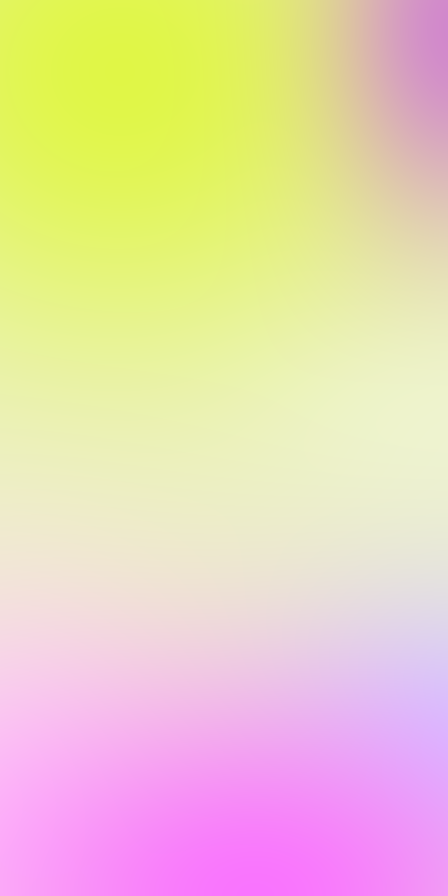
Write a Shadertoy shader that draws this background.

```glsl
// Soft mesh gradient: a cream field with lime light above and pink light below,
// tinted by mauve, pearl, lavender and blush near the sides.
// Each light is an elliptical Gaussian glow blended over the ones before it.

#define CREAM    vec3(0.930, 0.945, 0.815)
#define LIME     vec3(0.878, 0.965, 0.275)
#define MAUVE    vec3(0.820, 0.530, 0.800)
#define PEARL    vec3(0.942, 0.968, 0.835)
#define BLUSH    vec3(0.995, 0.845, 0.960)
#define LAVENDER vec3(0.800, 0.840, 1.000)
#define PINK     vec3(0.978, 0.455, 0.995)

// Gaussian falloff: 1 at the center, 1/e on the ellipse given by radius
float glow(vec2 uv, vec2 center, vec2 radius) {
    vec2 offset = (uv - center) / radius;
    return exp(-dot(offset, offset));
}

void mainImage(out vec4 fragColor, in vec2 fragCoord) {
    vec2 uv = fragCoord / iResolution.xy;
    vec3 color = CREAM;

    // Upper lights
    color = mix(color, LIME, glow(uv, vec2(0.27, 0.92), vec2(0.72, 0.33)));
    color = mix(color, MAUVE, glow(uv, vec2(1.02, 0.97), vec2(0.27, 0.215)));

    // Pale sheen at the middle right
    color = mix(color, PEARL, 0.6 * glow(uv, vec2(1.0, 0.53), vec2(0.40, 0.11)));

    // Lower lights, with the pink source on top
    color = mix(color, BLUSH, glow(uv, vec2(0.0, 0.08), vec2(0.38, 0.25)));
    color = mix(color, LAVENDER, glow(uv, vec2(1.05, 0.17), vec2(0.40, 0.17)));
    color = mix(color, PINK, glow(uv, vec2(0.57, 0.0), vec2(0.67, 0.23)));

    fragColor = vec4(color, 1.0);
}
```
